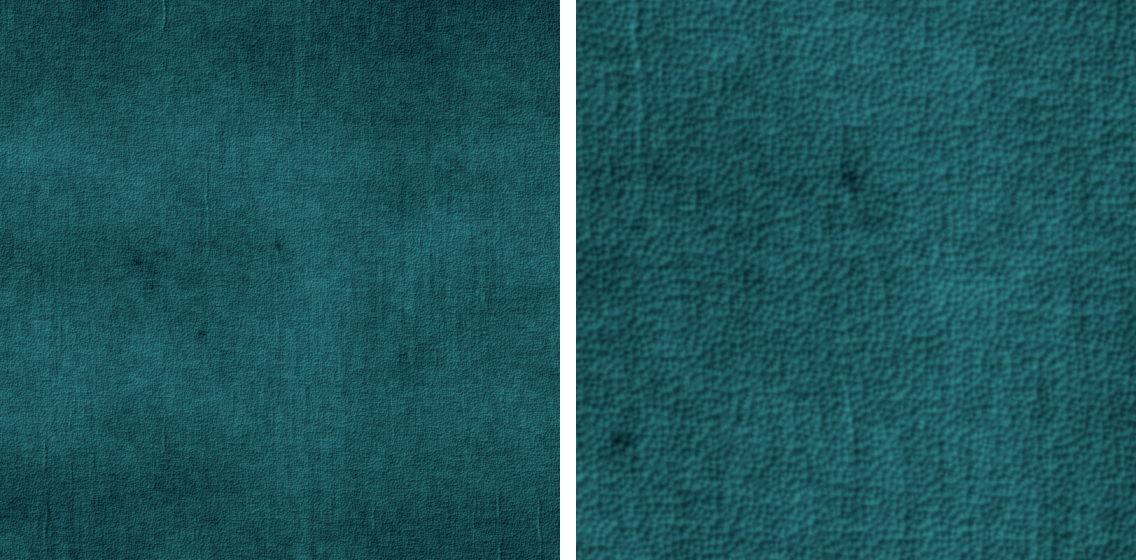
Left, the full canvas; right, a detail of the centre.
Reproduce this texture procedurally as a WebGL 2 fragment shader.

```glsl
#version 300 es
precision highp float;
// Worn teal canvas: a soft cloudy stain with darker bands above and below,
// dry vertical brush streaks, thin raised creases and small dark nicks.
// Cellular noise lit from one side gives the pebbled grain over fine threads.

uniform vec2 u_resolution;
out vec4 outColor;

const vec3 TEAL = vec3(0.099, 0.314, 0.337);
const vec3 TINT = vec3(0.45, 1.0, 0.96);   // colour change per unit of shade

float hash(vec2 p) {
  vec3 q = fract(vec3(p.xyx) * 0.1031);
  q += dot(q, q.yzx + 33.33);
  return fract((q.x + q.y) * q.z);
}

vec2 hash2(vec2 p) {
  return vec2(hash(p), hash(p + 71.7));
}

float valueNoise(vec2 p) {
  vec2 i = floor(p), f = fract(p);
  f = f * f * (3.0 - 2.0 * f);
  float low = mix(hash(i), hash(i + vec2(1, 0)), f.x);
  float high = mix(hash(i + vec2(0, 1)), hash(i + vec2(1, 1)), f.x);
  return mix(low, high, f.y);
}

// Layered noise centred on zero
float clouds(vec2 p, int octaves) {
  float sum = 0.0, gain = 0.5;
  for (int k = 0; k < octaves; k++) {
    sum += gain * (valueNoise(p) - 0.5);
    p = mat2(1.6, 1.2, -1.2, 1.6) * p + 17.3;
    gain *= 0.6;
  }
  return sum;
}

// Distance to the nearest scattered cell point
float cellular(vec2 p) {
  vec2 i = floor(p), f = fract(p);
  float nearest = 4.0;
  for (int y = -1; y <= 1; y++) {
    for (int x = -1; x <= 1; x++) {
      vec2 cell = vec2(x, y);
      vec2 d = cell + hash2(i + cell) - f;
      nearest = min(nearest, dot(d, d));
    }
  }
  return sqrt(nearest);
}

// Slope of the cellular relief toward the light
float pebbleGrain(vec2 p, float scale, vec2 light) {
  vec2 q = p * scale;
  return cellular(q - light) - cellular(q + light);
}

// Fine threads running both ways, broken along their length
float threads(vec2 p) {
  float warp = valueNoise(p * vec2(256.0, 60.0)) - 0.5;
  float weft = valueNoise(p * vec2(60.0, 256.0) + 9.0) - 0.5;
  return warp + weft;
}

// Dry brush hairs showing only in soft patches
float brushStreaks(vec2 p) {
  float patches = smoothstep(0.5, 0.85, valueNoise(p * vec2(7.0, 4.0) + 4.2));
  float hairs = valueNoise(p * vec2(190.0, 8.0)) - 0.5;
  return patches * (hairs + 0.2);
}

// Upright ridge with one bright and one dark flank
float crease(vec2 p, vec2 centre, float halfLength, float width, float seed) {
  vec2 d = p - centre;
  d.x += 0.002 * sin(d.y * 37.0 + seed) + 0.0009 * sin(d.y * 113.0 + seed * 3.0);
  float fade = 1.0 - smoothstep(0.5 * halfLength, halfLength, abs(d.y));
  float wear = smoothstep(0.1, 0.6, valueNoise(vec2(seed * 5.3, p.y * 28.0)));
  float x = d.x / width;
  return fade * wear * (0.3 - 1.9 * x) * exp(-x * x);
}

float creases(vec2 p, int count, float reach, float seed) {
  float sum = 0.0;
  for (int k = 0; k < count; k++) {
    float id = float(k) + seed;
    vec2 shape = hash2(vec2(id * 3.7, 5.0));
    vec2 centre = hash2(vec2(id * 7.3, 2.0));
    float halfLength = reach * mix(0.3, 1.0, shape.x);
    float strength = mix(0.3, 1.0, shape.y);
    sum += strength * crease(p, centre, halfLength,
                             mix(0.0018, 0.003, shape.y), id);
  }
  return sum;
}

// Small ragged dark marks with a faint stain around each
float nicks(vec2 p, int count) {
  float sum = 0.0;
  vec2 ragged = 0.012 * vec2(clouds(p * 90.0, 2), clouds(p * 90.0 + 31.0, 2));
  for (int k = 0; k < count; k++) {
    vec2 centre = 0.15 + 0.7 * hash2(vec2(float(k) * 9.1 + 13.0, 8.0));
    float d = length((p - centre + ragged) * vec2(1.2, 0.8));
    sum += exp(-d * d * 30000.0) + 0.3 * exp(-d * d * 1500.0);
  }
  return sum;
}

void main() {
  vec2 p = gl_FragCoord.xy / min(u_resolution.x, u_resolution.y);

  // Broad stain
  float edge = abs(p.y - 0.5 + 0.12 * clouds(p * 4.0, 2));
  float shade = 0.024 - 0.085 * smoothstep(0.2, 0.46, edge);
  shade += 0.145 * clouds(p * 5.5 + 2.0, 5);
  shade += 0.04 * (valueNoise(p * vec2(3.5, 15.0) + 6.0) - 0.5);

  // Wear
  shade += 0.06 * brushStreaks(p);
  shade += 0.11 * creases(p, 18, 0.13, 1.0);
  shade += 0.06 * creases(p.yx, 8, 0.08, 60.0);
  shade -= 0.13 * nicks(p, 4);

  // Cloth surface
  shade += 0.165 * pebbleGrain(p, 240.0, vec2(-0.18, 0.2));
  shade += 0.07 * threads(p);
  shade += 0.04 * (valueNoise(p * 310.0 + 5.0) - 0.5);

  outColor = vec4(clamp(TEAL + TINT * shade, 0.0, 1.0), 1.0);
}
```
